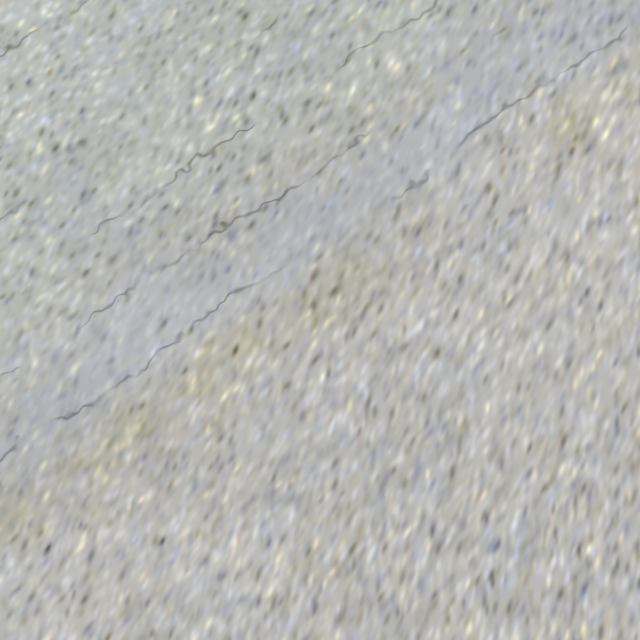
A WebGL 2 fragment shader for this texture:

```glsl
#version 300 es
precision highp float;
// Weathered grey asphalt: slanted soft grains, tinted diagonal bands and broken cracks.

uniform vec2 u_resolution;
out vec4 fragColor;

const vec3 BASE_COLOR = vec3(0.726, 0.724, 0.711);
const vec3 COOL_SHIFT = vec3(-0.020, -0.008, 0.018);
const vec3 GREEN_SHIFT = vec3(-0.012, 0.006, 0.004);
const vec3 TAN_SHIFT = vec3(-0.014, -0.020, -0.062);
const vec3 WARM_AXIS = vec3(0.55, 0.15, -1.0);

const float GRAIN_CELL = 0.022;
const int GRAINS_PER_CELL = 6;
const float GRAIN_CONTRAST = 0.074;
const float GRAIN_CHROMA = 0.026;
const vec2 GRAIN_SIZE_FAR = vec2(0.0052, 0.0027);
const vec2 GRAIN_SIZE_NEAR = vec2(0.0083, 0.0029);
const float ANGLE_FAR = 0.86;
const float ANGLE_NEAR = 1.36;
const float SPECK_SHARE = 0.025;

const float BAND_SLOPE = 0.7;
const float CRACK_SPACING = 0.13;
const float CRACK_OFFSET = 0.14;
const float CRACK_WIDTH = 0.0032;
const float CRACK_DEPTH = 0.17;

vec3 hash3(ivec3 cell) {
    uvec3 v = uvec3(cell) * 1664525u + 1013904223u;
    v.x += v.y * v.z; v.y += v.z * v.x; v.z += v.x * v.y;
    v ^= v >> 16u;
    v.x += v.y * v.z; v.y += v.z * v.x; v.z += v.x * v.y;
    return vec3(v >> 8u) / 16777216.0;
}

float valueNoise(vec2 p, int seed) {
    ivec2 i = ivec2(floor(p));
    vec2 f = fract(p);
    f = f * f * (3.0 - 2.0 * f);
    float a = hash3(ivec3(i, seed)).x;
    float b = hash3(ivec3(i + ivec2(1, 0), seed)).x;
    float c = hash3(ivec3(i + ivec2(0, 1), seed)).x;
    float d = hash3(ivec3(i + ivec2(1, 1), seed)).x;
    return mix(mix(a, b, f.x), mix(c, d, f.x), f.y);
}

float fbm(vec2 p, int seed) {
    float sum = 0.0, weight = 0.533;
    for (int i = 0; i < 4; i++) {
        sum += weight * valueNoise(p, seed + i);
        p = mat2(1.6, 1.2, -1.2, 1.6) * p;
        weight *= 0.5;
    }
    return sum;
}

// Sum of oriented soft grains: x is brightness, y is warmth.
vec2 grainField(vec2 p) {
    vec2 total = vec2(0.0);
    ivec2 home = ivec2(floor(p / GRAIN_CELL));
    for (int y = -1; y <= 1; y++)
    for (int x = -1; x <= 1; x++)
    for (int k = 0; k < GRAINS_PER_CELL; k++) {
        ivec2 cell = home + ivec2(x, y);
        vec3 place = hash3(ivec3(cell, 20 + k));
        vec3 look = hash3(ivec3(cell, 60 + k));
        vec2 center = (vec2(cell) + place.xy) * GRAIN_CELL;
        float nearness = clamp(0.5 + 0.6 * (center.x - center.y), 0.0, 1.0);
        float angle = mix(ANGLE_FAR, ANGLE_NEAR, nearness) + 0.5 * (place.z - 0.5);
        vec2 along = vec2(cos(angle), sin(angle));
        vec2 d = p - center;
        vec2 q = vec2(dot(d, along), dot(d, vec2(-along.y, along.x)));
        q /= mix(GRAIN_SIZE_FAR, GRAIN_SIZE_NEAR, nearness) * mix(0.8, 1.15, look.z);
        float tone = 2.0 * look.x - 1.0;
        float warmth = 2.0 * look.y - 1.0;
        // Rare dark pits and pale yellow stones.
        if (look.x < SPECK_SHARE) tone = -2.1;
        if (look.x > 1.0 - 0.5 * SPECK_SHARE) { tone = 1.7; warmth = 2.6; }
        total += exp(-0.5 * dot(q, q)) * vec2(tone, warmth);
    }
    return total;
}

// Broken lines that run along the diagonal bands.
float crackMask(vec2 p, float across) {
    float wander = 0.075 * (fbm(p * 6.0, 130) - 0.5) + 0.016 * (valueNoise(p * 75.0, 140) - 0.5);
    float lane = (across + wander - CRACK_OFFSET) / CRACK_SPACING;
    float dist = abs(fract(lane + 0.5) - 0.5) * CRACK_SPACING;
    float width = CRACK_WIDTH * mix(0.5, 1.5, valueNoise(p * 45.0, 150));
    float line = exp(-dist * dist / (width * width));
    float broken = smoothstep(0.42, 0.62, fbm(p * 11.0, 160));
    return line * broken * smoothstep(0.14, 0.25, across);
}

void main() {
    vec2 p = gl_FragCoord.xy / u_resolution.y;
    float across = p.y - BAND_SLOPE * p.x;
    float bent = across + 0.13 * (fbm(p * 5.0, 100) - 0.5);

    // Broad diagonal tints.
    float coolBand = exp(-pow((bent - 0.32) / 0.075, 2.0));
    float tanBand = exp(-pow((bent - 0.19) / 0.06, 2.0)) * smoothstep(0.3, 0.7, fbm(p * 9.0, 110));
    vec3 color = BASE_COLOR + COOL_SHIFT * coolBand + TAN_SHIFT * tanBand;
    color += GREEN_SHIFT * smoothstep(0.36, 0.55, bent);
    color += 0.06 * (fbm(p * 8.0, 120) - 0.5);
    color += 0.025 * WARM_AXIS * (fbm(p * 12.0, 170) - 0.5);

    // Grain, quieter on the worn band.
    vec2 grain = grainField(p);
    float strength = mix(0.7, 1.3, fbm(p * 7.0, 180)) * (1.0 - 0.35 * coolBand);
    color += strength * (GRAIN_CONTRAST * grain.x + GRAIN_CHROMA * grain.y * WARM_AXIS);

    color -= CRACK_DEPTH * crackMask(p, across);
    fragColor = vec4(clamp(color, 0.0, 1.0), 1.0);
}
```
